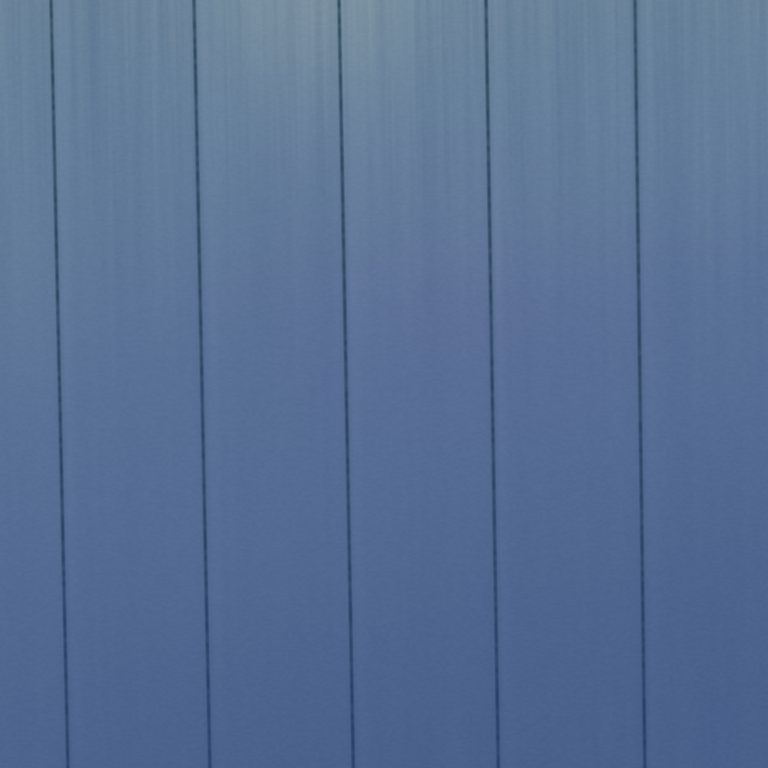
Give the GLSL for this texture, as a Shadertoy shader.

```glsl
// Blue painted boards with thin leaning grooves, a vertical sheen and faint streaks.

float hash(vec2 p) {
    vec3 q = fract(vec3(p.xyx) * 0.1031);
    q += dot(q, q.yzx + 33.33);
    return fract((q.x + q.y) * q.z);
}

float noise(vec2 p) {
    vec2 i = floor(p), f = fract(p);
    f = f * f * (3.0 - 2.0 * f);
    return mix(mix(hash(i), hash(i + vec2(1, 0)), f.x),
               mix(hash(i + vec2(0, 1)), hash(i + vec2(1, 1)), f.x), f.y);
}

// Board number at a point: the joints lean left going up and widen to the right.
float boardCoord(vec2 uv) {
    float x = uv.x - mix(0.0885, 0.0664, uv.y);
    float width = mix(0.1838, 0.1849, uv.y);
    float growth = mix(0.0010, 0.0013, uv.y);
    return (sqrt(width * width + 4.0 * growth * x) - width) / (2.0 * growth);
}

// Sky sheen: deep blue at the bottom, pale grey-blue at the top.
vec3 sheen(float t) {
    vec3 c = mix(vec3(0.285, 0.378, 0.545), vec3(0.345, 0.436, 0.588), smoothstep(-0.1, 0.58, t));
    c = mix(c, vec3(0.388, 0.488, 0.603), smoothstep(0.46, 0.84, t));
    return mix(c, vec3(0.420, 0.520, 0.605), smoothstep(0.78, 1.10, t));
}

void mainImage(out vec4 fragColor, in vec2 fragCoord) {
    vec2 uv = fragCoord / iResolution.xy;
    float pixel = 1.0 / iResolution.x;
    float board = boardCoord(uv);
    float id = floor(board);
    float across = board - id;

    // Base sheen, paler towards the left and shifted a little on each board
    float tilt = 0.26 * (0.42 - uv.x) * smoothstep(1.2, 0.5, uv.y);
    float shift = 0.05 * (hash(vec2(id + 9.0, 3.0)) - 0.5);
    float cloud = 0.06 * (noise(uv * vec2(3.0, 4.0) + 7.0) - 0.5);
    vec3 color = sheen(uv.y + tilt + shift + cloud);

    // Bright reflection at the top and a violet cast across the middle
    vec2 glow = (uv - vec2(0.41, 1.02)) / vec2(0.17, 0.17);
    color += vec3(0.070, 0.058, 0.024) * exp(-dot(glow, glow));
    vec2 violet = (uv - vec2(0.60, 0.62)) / vec2(0.22, 0.15);
    color += vec3(0.015, 0.000, 0.006) * exp(-dot(violet, violet));

    // Vertical streaks, fading downwards, with thin sharp ones near the top
    float broad = noise(vec2(board * 7.0 + 40.0, uv.y * 1.5)) - 0.5;
    float fine = noise(vec2(board * 21.0 + 90.0, uv.y * 3.0 + 5.0)) - 0.5;
    float thin = noise(vec2(board * 48.0 + 300.0, uv.y * 5.0)) - 0.5;
    float fade = mix(0.20, 1.0, smoothstep(0.35, 1.0, uv.y));
    float topFade = smoothstep(0.60, 1.0, uv.y);
    color += vec3(1.0, 0.95, 0.70) * ((0.020 * broad + 0.024 * fine) * fade + 0.028 * thin * topFade);

    // Rounded board edge: a faint light band right of each groove
    float band = smoothstep(0.02, 0.05, across) * (1.0 - smoothstep(0.06, 0.14, across));
    color += 0.012 * band * mix(0.5, 1.0, uv.y);

    // Fine grain, stretched sideways
    color += 0.013 * (noise(uv * vec2(230.0, 380.0)) - 0.5);

    // Soft dark grooves whose depth flickers along their length
    float toGroove = abs(board - round(board)) * 0.189;
    float soft = max(pixel, 0.0019);
    float groove = 1.0 - smoothstep(0.0021 - soft, 0.0021 + soft, toGroove);
    float depth = 0.82 + 0.30 * (noise(vec2(uv.y * 150.0, round(board) * 5.0 + 11.0)) - 0.5);
    vec3 grooveColor = mix(vec3(0.150, 0.245, 0.405), vec3(0.175, 0.285, 0.360), uv.y);
    color *= 1.0 - 0.04 * exp(-toGroove * 240.0);
    color = mix(color, grooveColor, depth * groove);

    fragColor = vec4(clamp(color, 0.0, 1.0), 1.0);
}
```
